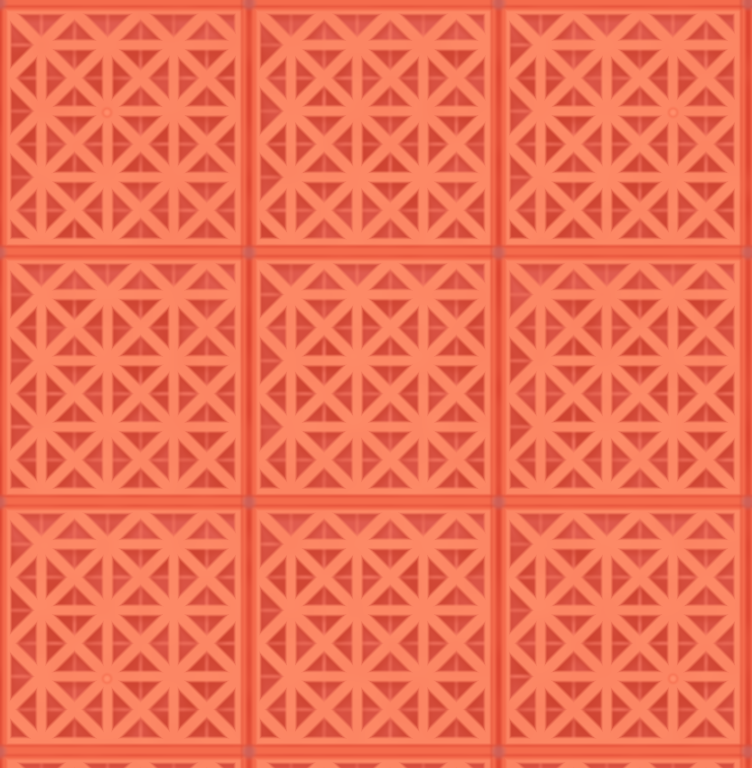
A WebGL 1 fragment shader for this pattern:

```glsl
precision highp float;
// Square interlocking floor tiles in coral plastic, three across and three down.
// Each tile is a lattice of bars and diagonals over darker holes with thin ribs;
// distance functions give the shapes, value noise gives the uneven colour.

uniform vec2 u_resolution;

const float PITCH = 0.325;                    // tile size over canvas height
const vec2 ORIGIN = vec2(-0.0007, 0.0039);    // first seam crossing, from top left
const float STEP = 0.265;                     // lattice cell, in tiles
const float FIRST = 0.168;                    // first full bar, in tiles
const float BAR_HALF = 0.021;
const float DIAGONAL_HALF = 0.024;
const float RIB_HALF = 0.007;

const vec3 SURFACE = vec3(0.995, 0.545, 0.405);
const vec3 SURFACE_DIM = vec3(0.98, 0.49, 0.365);
const vec3 LIP = vec3(0.96, 0.42, 0.30);
const vec3 GROOVE = vec3(0.87, 0.27, 0.19);
const vec3 HOLE_DARK = vec3(0.80, 0.25, 0.17);
const vec3 HOLE_PINK = vec3(0.88, 0.36, 0.31);
const vec3 RIB = vec3(0.95, 0.45, 0.37);
const vec3 CORNER = vec3(0.79, 0.40, 0.38);

float hash(vec2 p) {
  return fract(sin(dot(p, vec2(127.1, 311.7))) * 4375.85);
}

float noise(vec2 p) {
  vec2 i = floor(p);
  vec2 f = fract(p);
  f = f * f * (3.0 - 2.0 * f);
  float a = mix(hash(i), hash(i + vec2(1.0, 0.0)), f.x);
  float b = mix(hash(i + vec2(0.0, 1.0)), hash(i + vec2(1.0)), f.x);
  return mix(a, b, f.y);
}

float cover(float dist, float soft) {
  return 1.0 - smoothstep(-soft, soft, dist);
}

// Negative on the plastic, positive inside the holes
float lattice(vec2 p) {
  vec2 c = abs(fract((p - FIRST) / STEP) - 0.5) * STEP;
  vec2 bars = 0.5 * STEP - c - BAR_HALF;
  bars = max(bars, FIRST - p.yx);             // bars stop short of top and left
  float diagonals = abs(c.x - c.y) * 0.7071 - DIAGONAL_HALF;
  vec2 inset = 0.448 - abs(p - 0.494);
  float frame = min(inset.x, inset.y);
  return min(min(bars.x, bars.y), min(diagonals, frame));
}

// Thin ribs of the lower layer, at half the cell spacing
float ribs(vec2 p) {
  float gap = 0.5 * STEP;
  vec2 r = abs(fract((p - FIRST) / gap + 0.5) - 0.5) * gap;
  return min(r.x, r.y) - RIB_HALF;
}

vec3 holeColour(vec2 p, vec2 t, float soft) {
  float topRow = smoothstep(0.22, 0.08, p.y);
  float pink = clamp(0.15 + 0.65 * noise(t * 9.0) + 0.5 * topRow, 0.0, 1.0);
  float shadow = cover(lattice(p - vec2(0.006, 0.024)), 0.016);
  vec3 colour = mix(HOLE_DARK, HOLE_PINK, pink * (1.0 - 0.45 * shadow));
  float ribLight = (0.45 + 0.5 * noise(t * 13.0 + 40.0)) * (1.0 - 0.4 * shadow);
  return mix(colour, RIB, cover(ribs(p), soft) * ribLight);
}

// Lip and grooves around a seam; e is the signed offset from the nearest one
vec3 addSeams(vec3 colour, vec2 e, vec2 t, float soft) {
  vec2 a = abs(e);
  colour = mix(colour, LIP, cover(min(a.x, a.y) - 0.030, soft));
  float wear = 0.7 + 0.3 * noise(t * 11.0 + 7.0);
  float across = max(cover(abs(e.y + 0.024) - 0.005, soft),
                     cover(abs(e.y - 0.014) - 0.005, soft));
  colour = mix(colour, GROOVE, 0.6 * wear * across);
  float down = cover(a.x - 0.011, soft * 1.2);
  float edge = 0.5 * cover(abs(e.x + 0.029) - 0.004, soft);
  colour = mix(colour, GROOVE, wear * max(down, edge));
  return mix(colour, CORNER, 0.75 * cover(length(e) - 0.025, 0.016));
}

// Four small moulded rings, mirrored about the middle of the floor
vec3 addRings(vec3 colour, vec2 t, float soft) {
  float r = length(abs(t - vec2(1.565, 1.573)) - 1.134);
  colour = mix(colour, LIP, 0.6 * cover(abs(r - 0.017) - 0.004, soft));
  return mix(colour, SURFACE + 0.04, 0.6 * cover(r - 0.008, soft));
}

void main() {
  vec2 uv = gl_FragCoord.xy / u_resolution.y;
  vec2 t = (vec2(uv.x, 1.0 - uv.y) - ORIGIN) / PITCH;
  vec2 p = fract(t);
  float soft = max(0.008, 1.0 / (u_resolution.y * PITCH));

  // Plastic surface, a little duller towards the upper left
  float dull = 0.35 * noise(t * 2.5) + 0.3 * noise(t * 12.0);
  dull += 0.2 * smoothstep(2.5, 0.0, t.x + t.y);
  vec3 colour = mix(SURFACE, SURFACE_DIM, clamp(dull, 0.0, 1.0));
  colour = addRings(colour, t, soft);

  float solid = cover(lattice(p), soft);
  colour = mix(holeColour(p, t, soft), colour, solid);
  colour = addSeams(colour, fract(t + 0.5) - 0.5, t, soft);
  gl_FragColor = vec4(colour, 1.0);
}
```
